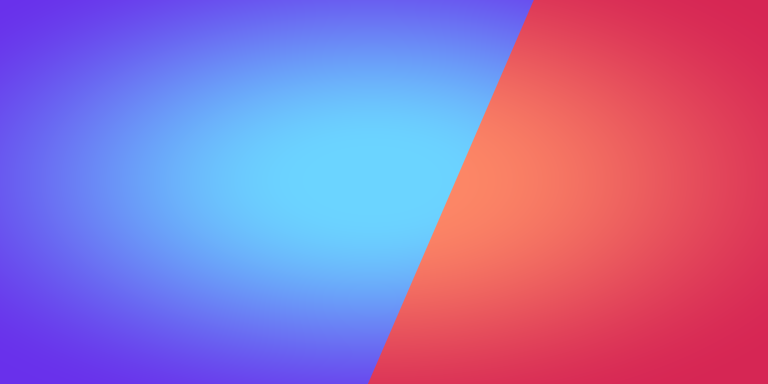
This background is drawn by a WebGL 1 fragment shader. Its source:

```glsl
precision highp float;
// Two-tone background: a cool left panel and a warm right panel meet along
// a slanted edge. One soft oval glow, centred near the middle of the canvas,
// blends each panel from its rim colour to its bright core colour.

uniform vec2 u_resolution;

#define GLOW_CENTER vec2(0.485, 0.53)
#define GLOW_INNER 0.08
#define GLOW_OUTER 0.68
#define EDGE_BOTTOM 0.479
#define EDGE_TOP 0.695
#define COOL_RIM vec3(0.41, 0.19, 0.92)
#define COOL_CORE vec3(0.42, 0.83, 1.00)
#define WARM_RIM vec3(0.84, 0.15, 0.33)
#define WARM_CORE vec3(0.99, 0.53, 0.40)

// Brightness of the oval glow: 1 at the core, 0 beyond the rim.
float ovalGlow(vec2 uv) {
    return 1.0 - smoothstep(GLOW_INNER, GLOW_OUTER, length(uv - GLOW_CENTER));
}

// Coverage of the warm panel, smoothed over about one pixel.
float warmPanel(vec2 uv) {
    float edgeX = mix(EDGE_BOTTOM, EDGE_TOP, uv.y);
    float halfWidth = 0.75 / u_resolution.x;
    return smoothstep(-halfWidth, halfWidth, uv.x - edgeX);
}

void main() {
    vec2 uv = gl_FragCoord.xy / u_resolution;
    float glow = ovalGlow(uv);

    // Both panels share the same glow.
    vec3 cool = mix(COOL_RIM, COOL_CORE, glow);
    vec3 warm = mix(WARM_RIM, WARM_CORE, glow);

    gl_FragColor = vec4(mix(cool, warm, warmPanel(uv)), 1.0);
}
```
